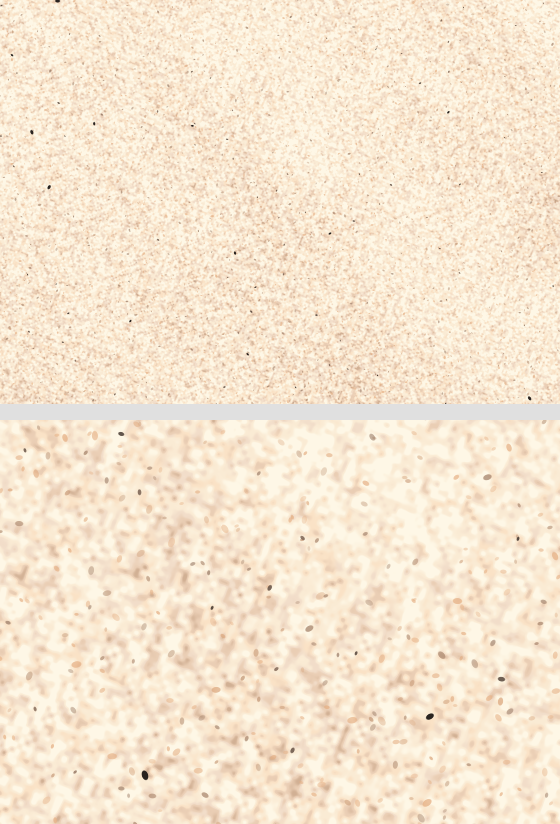
Top: the whole. Bottom: its middle third, enlarged.
A Shadertoy shader for this texture:

```glsl
const vec3 PALE = vec3(0.995, 0.968, 0.900);
const vec3 CREAM = vec3(0.982, 0.922, 0.832);
const vec3 PEACH = vec3(0.980, 0.886, 0.776);
const vec3 BEIGE = vec3(0.948, 0.868, 0.790);
const vec3 TAN = vec3(0.918, 0.808, 0.708);
const vec3 BROWN = vec3(0.820, 0.690, 0.580);
const vec3 ORANGE = vec3(0.900, 0.690, 0.520);
const vec3 UMBER = vec3(0.600, 0.480, 0.400);
const vec3 SOOT = vec3(0.120, 0.100, 0.090);
const vec3 RUST = vec3(0.420, 0.220, 0.160);

float hash(vec2 p) {
    return fract(sin(dot(p, vec2(127.1, 311.7))) * 43758.5453);
}

float noise(vec2 p) {
    vec2 cell = floor(p);
    vec2 f = fract(p);
    f = f * f * (3.0 - 2.0 * f);
    float low = mix(hash(cell), hash(cell + vec2(1, 0)), f.x);
    float high = mix(hash(cell + vec2(0, 1)), hash(cell + vec2(1, 1)), f.x);
    return mix(low, high, f.y);
}

vec2 rotate(vec2 p, float angle) {
    float c = cos(angle), s = sin(angle);
    return vec2(c * p.x - s * p.y, s * p.x + c * p.y);
}

// Soft diagonal ripples, a little darker toward the bottom
float duneShade(vec2 p) {
    vec2 q = rotate(p, 0.85);
    float ripple = noise(q * vec2(1.8, 6.0) + 7.0) - 0.5;
    float patches = noise(q * vec2(9.0, 16.0) + 31.0) - 0.5;
    return 0.8 * ripple + 0.6 * patches + 0.6 * (0.45 - p.y);
}

// Fine grain with roughly unit deviation
float grainTone(vec2 p) {
    float fine = noise(rotate(p, 0.4) * 210.0);
    float coarse = noise(rotate(p, 1.1) * 115.0 + 53.0);
    return (0.6 * fine + 0.4 * coarse - 0.5) / 0.16;
}

vec3 sandColor(float tone, float warmth) {
    vec3 middle = mix(BEIGE, PEACH, smoothstep(0.35, 0.65, warmth));
    vec3 color = mix(PALE, CREAM, smoothstep(-1.3, -0.1, tone));
    color = mix(color, middle, smoothstep(-0.1, 0.9, tone));
    color = mix(color, TAN, smoothstep(0.9, 1.8, tone));
    return mix(color, BROWN, smoothstep(1.8, 3.0, tone));
}

// One jittered oval per cell: x is coverage, y a random value per oval
vec2 scatter(vec2 p, float cellSize, vec2 radii, float density, float seed, float pixel) {
    vec2 q = p / cellSize;
    vec2 cell = floor(q);
    vec2 id = cell + seed;
    vec2 jitter = vec2(hash(id + 3.3), hash(id + 8.7));
    vec2 offset = (q - cell - mix(vec2(0.2), vec2(0.8), jitter)) * cellSize;
    offset = rotate(offset, 6.283 * hash(id + 5.1)) * vec2(0.8, 1.25);
    float size = hash(id + 11.9);
    float radius = mix(radii.x, radii.y, size * size);
    float edge = 0.7 * pixel;
    float cover = 1.0 - smoothstep(radius - edge, radius + edge, length(offset));
    return vec2(cover * step(hash(id), density), hash(id + 17.3));
}

void mainImage(out vec4 fragColor, in vec2 fragCoord) {
    float pixel = 1.0 / iResolution.y;
    vec2 p = fragCoord * pixel;
    float shade = duneShade(p);

    // Pale sand bed
    vec3 color = sandColor(grainTone(p) + shade, noise(p * 75.0 + 91.0));

    // Tinted grains
    for (int i = 0; i < 3; i++) {
        float k = float(i);
        vec2 q = rotate(p, 0.5 + 0.9 * k);
        float density = 0.22 + 0.12 * shade;
        vec2 grain = scatter(q, 0.018 + 0.003 * k, vec2(0.0014, 0.0033), density, 20.0 + 37.0 * k, pixel);
        vec3 tint = mix(ORANGE, UMBER, smoothstep(0.45, 1.0, grain.y));
        color = mix(color, tint, grain.x * mix(0.35, 0.75, fract(grain.y * 7.0)));
    }

    // Small dark grains
    vec2 speck = scatter(rotate(p, 0.3), 0.06, vec2(0.0013, 0.0026), 0.2, 140.0, pixel);
    color = mix(color, mix(SOOT, UMBER, speck.y), speck.x * 0.85);

    // Rare larger black or rusty grains
    vec2 chip = scatter(rotate(p, 0.7), 0.15, vec2(0.0026, 0.0052), 0.2, 210.0, pixel);
    color = mix(color, mix(SOOT, RUST, step(0.85, chip.y)), chip.x * 0.95);

    fragColor = vec4(color, 1.0);
}
```
